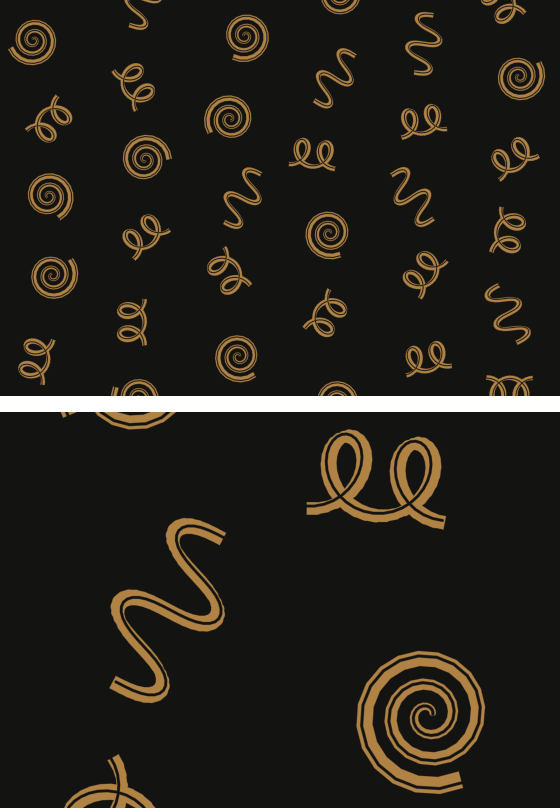
Top, the full canvas; bottom, a detail of the centre.
A Shadertoy shader for this pattern:

```glsl
const float TAU = 6.2831853;
const int SEGMENTS = 56;
const vec2 CELL = vec2(0.235, 0.2);
const vec3 BLACK = vec3(0.074, 0.073, 0.072);
const vec3 GOLD = vec3(0.69, 0.515, 0.272);
const int WAVE = 0;
const int CURL = 1;
const int SPIRAL = 2;

float hash(vec2 cell, float seed) {
    vec3 q = fract(vec3(cell, seed) * vec3(0.1031, 0.1137, 0.0973) + 0.37);
    q += dot(q, q.yzx + 33.33);
    return fract((q.x + q.y) * q.z);
}

vec2 rotate(vec2 p, float angle) {
    float c = cos(angle), s = sin(angle);
    return vec2(c * p.x - s * p.y, s * p.x + c * p.y);
}

// Centre line of a streamer, t from 0 to 1
vec2 curve(int kind, float t) {
    float u = 2.0 * t - 1.0;
    float phase = TAU * u;
    if (kind == WAVE)
        return vec2(0.036 * sin(phase), 0.076 * u - 0.003 * sin(2.0 * phase));
    if (kind == CURL)
        return vec2(0.0093 * phase + 0.028 * sin(phase), -0.032 * cos(phase));
    float radius = 0.004 + 0.057 * pow(t, 1.15);
    return radius * vec2(cos(t * TAU * 2.8), sin(t * TAU * 2.8));
}

// Half width: pen-like for waves and curls, growing outwards for spirals
float halfWidth(int kind, float t, vec2 direction) {
    if (kind == SPIRAL) return mix(0.0026, 0.0072, t);
    float slant = abs(dot(direction, normalize(vec2(0.5, 1.0))));
    return mix(0.0045, 0.0068, slant);
}

// Distance to a thick segment, cut square where an end is marked
float strand(vec2 p, vec2 a, vec2 b, float width, bool first, bool last) {
    vec2 ab = b - a;
    float size = length(ab);
    float along = dot(p - a, ab) / size;
    float d = length(p - a - ab * clamp(along / size, 0.0, 1.0)) - width;
    if (first) d = max(d, -along);
    if (last) d = max(d, along - size);
    return d;
}

float cover(float d, float pixel) {
    return smoothstep(0.8 * pixel, -0.8 * pixel, d);
}

// Ribbon with a dark groove following a shifted copy of its centre line
float streamer(vec2 p, int kind, float pixel) {
    vec2 groovePoint = kind == SPIRAL ? p / 1.045 : p - vec2(0.0022, 0.0018);
    float band = 1.0, groove = 1.0;
    vec2 a = curve(kind, 0.0);
    for (int i = 0; i < SEGMENTS; i++) {
        float t = float(i + 1) / float(SEGMENTS);
        vec2 b = curve(kind, t);
        float width = halfWidth(kind, t, normalize(b - a));
        bool first = i == 0, last = i == SEGMENTS - 1;
        band = min(band, strand(p, a, b, width, first, last));
        groove = min(groove, strand(groovePoint, a, b, 0.0012, false, false));
        a = b;
    }
    return cover(band, pixel) * (1.0 - cover(groove, pixel));
}

// Streamer of one cell, with its own kind, place, turn and handedness
float cellStreamer(vec2 uv, vec2 id, float stagger, float pixel) {
    vec2 jitter = vec2(hash(id, 1.0), hash(id, 2.0)) - 0.5;
    vec2 center = (id + 0.5 + vec2(0.0, stagger)) * CELL + jitter * vec2(0.07, 0.03);
    vec2 p = uv - center;
    if (length(p) > 0.1) return 0.0;

    int kind = int(mod(id.x + 2.0 * id.y + floor(1.7 * hash(id, 3.0)), 3.0));
    float turn = hash(id, 4.0) - 0.5;
    p = rotate(p, turn * (kind == WAVE ? 1.6 : TAU));
    if (hash(id, 5.0) < 0.5) p.x = -p.x;
    return streamer(p, kind, pixel);
}

void mainImage(out vec4 fragColor, in vec2 fragCoord) {
    float pixel = 1.0 / iResolution.y;
    vec2 uv = fragCoord * pixel;

    // Staggered columns, neighbours included
    float ink = 0.0;
    for (int dx = -1; dx <= 1; dx++) {
        float column = floor(uv.x / CELL.x) + float(dx);
        float stagger = 0.5 * mod(column, 2.0);
        float row = floor(uv.y / CELL.y - stagger);
        for (int dy = -1; dy <= 1; dy++) {
            vec2 id = vec2(column, row + float(dy));
            ink = max(ink, cellStreamer(uv, id, stagger, pixel));
        }
    }
    fragColor = vec4(mix(BLACK, GOLD, ink), 1.0);
}
```
